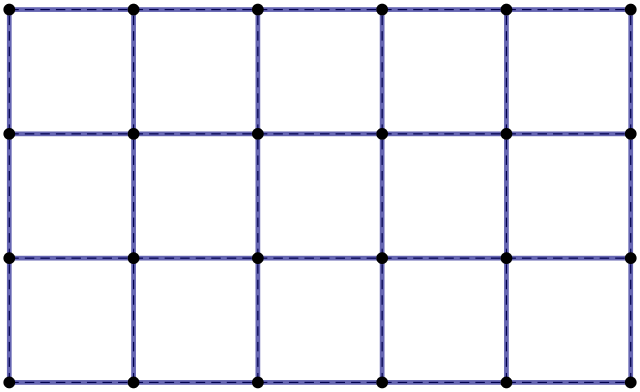
Give the GLSL for this pattern, as a Shadertoy shader.

```glsl
const vec2  CELLS        = vec2(5.0, 3.0);
const float PITCH        = 0.1942;  // cell side, as a share of canvas width

// Sizes below are in cell sides
const float RAIL_HALF    = 0.0191;
const float DASH_HALF    = 0.0048;
const float NODE_RADIUS  = 0.0472;
const float DASHES       = 8.0;     // dashes along one cell side
const float DASH_DUTY    = 0.61;    // drawn part of each dash period

const vec3 PAPER_COLOR = vec3(1.0);
const vec3 RAIL_COLOR  = vec3(0.40, 0.40, 0.70);
const vec3 DASH_COLOR  = vec3(0.0, 0.0, 0.30);
const vec3 NODE_COLOR  = vec3(0.0);

// Share of a pixel covered by the band |x| < halfWidth
float band(float x, float halfWidth, float pixel) {
    return clamp((x + halfWidth) / pixel + 0.5, 0.0, 1.0)
         - clamp((x - halfWidth) / pixel + 0.5, 0.0, 1.0);
}

// Rail (x) and dash (y) coverage of the nearest line of one direction
vec2 dashedLine(float along, float across, float len, float pixel) {
    float inside = band(along - 0.5 * len, 0.5 * len, pixel);
    float phase = fract(along * DASHES - 0.5 * DASH_DUTY + 0.5) - 0.5;
    float dash = band(phase / DASHES, 0.5 * DASH_DUTY / DASHES, pixel);
    return inside * vec2(band(across, RAIL_HALF, pixel),
                         band(across, DASH_HALF, pixel) * dash);
}

void mainImage(out vec4 fragColor, in vec2 fragCoord) {
    // Grid space: nodes sit on whole numbers from 0 to CELLS
    float pixel = 1.0 / (PITCH * iResolution.x);
    vec2 p = (fragCoord - 0.5 * iResolution.xy) * pixel + 0.5 * CELLS;
    vec2 offset = p - clamp(round(p), vec2(0.0), CELLS);

    // Rails with a dashed centre line
    vec2 lines = max(dashedLine(p.x, offset.y, CELLS.x, pixel),
                     dashedLine(p.y, offset.x, CELLS.y, pixel));
    vec3 color = mix(PAPER_COLOR, RAIL_COLOR, lines.x);
    color = mix(color, DASH_COLOR, lines.y);

    // Round nodes on every crossing
    float node = clamp(0.5 - (length(offset) - NODE_RADIUS) / pixel, 0.0, 1.0);
    color = mix(color, NODE_COLOR, node);

    fragColor = vec4(color, 1.0);
}
```
